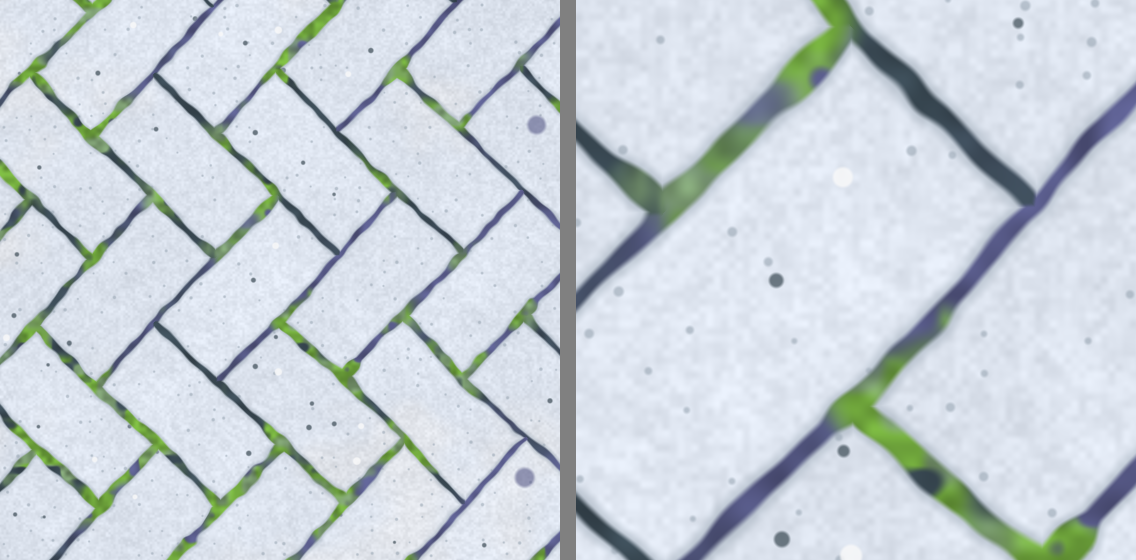
Left: the whole. Right: its middle third, enlarged.
Reproduce this texture procedurally as a Shadertoy shader.

```glsl
// Pale paving bricks in a diagonal 2:1 herringbone with dark, mossy joints.
// The canvas is turned to a unit lattice; each cell finds its brick from the
// diagonal index mod 4, and noise varies joint width, moss, grain and pits.

#define ORIGIN vec2(0.499, 0.431)     // a lattice corner on the canvas
#define STEP vec2(0.1096, 0.1115)     // half diagonal of one lattice cell
#define TILT 0.018                    // small turn of the whole paving
#define WOBBLE 0.07                   // unevenness of the laying
#define JOINT 0.021                   // least half width of a joint
#define MOSS_GROWTH 0.045             // extra half width where moss grows
#define STONE vec3(0.865, 0.892, 0.935)
#define SHADE vec3(0.62, 0.67, 0.72)
#define DARK vec3(0.22, 0.28, 0.32)
#define INDIGO vec3(0.34, 0.35, 0.53)
#define DULL_MOSS vec3(0.46, 0.58, 0.42)
#define BRIGHT_MOSS vec3(0.43, 0.64, 0.23)

float hash(vec2 p) {
    return fract(sin(dot(p, vec2(127.1, 311.7))) * 43758.5);
}

float noise(vec2 p) {
    vec2 i = floor(p), f = fract(p);
    f = f * f * (3.0 - 2.0 * f);
    return mix(mix(hash(i), hash(i + vec2(1, 0)), f.x),
               mix(hash(i + vec2(0, 1)), hash(i + vec2(1, 1)), f.x), f.y);
}

float fbm(vec2 p) {
    return 0.55 * noise(p) + 0.3 * noise(p * 2.1 + 7.3) + 0.15 * noise(p * 4.3 + 3.1);
}

// Lattice axes: x runs down-right, y runs up-right
vec2 toLattice(vec2 uv) {
    vec2 p = uv - ORIGIN;
    float down = TILT * p.x - p.y;
    vec2 g = vec2(p.x - TILT * down, down) / STEP;
    return 0.5 * vec2(g.x + g.y, g.x - g.y);
}

// Distances to the two nearest sides (xy) of the brick around q; id gets its centre
vec2 brickSides(vec2 q, out vec2 id) {
    vec2 cell = floor(q);
    float s = mod(cell.x - cell.y, 4.0);
    bool alongX = s > 0.5 && s < 2.5;
    id = cell + (alongX ? vec2(s < 1.5 ? 1.0 : 0.0, 0.5)
                        : vec2(0.5, s < 0.5 ? 1.0 : 0.0));
    return (alongX ? vec2(1.0, 0.5) : vec2(0.5, 1.0)) - abs(q - id);
}

// Coverage of round spots scattered one per grid cell, kept with a given chance
float spots(vec2 uv, float count, float chance, float radius, float soft) {
    vec2 g = uv * count, cell = floor(g);
    float size = radius * mix(0.5, 1.0, hash(cell + 4.7));
    vec2 centre = cell + 0.3 + 0.4 * vec2(hash(cell + 1.3), hash(cell + 9.1));
    float d = length(g - centre) / count - size;
    return step(hash(cell + 21.7), chance) * (1.0 - smoothstep(-soft, soft, d));
}

void mainImage(out vec4 fragColor, in vec2 fragCoord) {
    vec2 uv = fragCoord / iResolution.y;
    float pixel = 1.0 / iResolution.y;

    // Uneven laying: slow bends plus ragged brick edges
    vec2 q = toLattice(uv);
    q += WOBBLE * (vec2(noise(uv * 6.0), noise(uv * 6.0 + 31.0)) - 0.5);
    q += 0.03 * (vec2(noise(uv * 45.0), noise(uv * 45.0 + 17.0)) - 0.5);

    vec2 id;
    vec2 sides = brickSides(q, id);
    float edge = min(sides.x, sides.y);
    float rising = smoothstep(-0.03, 0.03, sides.y - sides.x);

    // Stone: tone per brick, cloudy patches and fine grain
    float clouds = fbm(uv * 14.0);
    vec3 col = STONE + 0.02 * (hash(id) - 0.5) + 0.05 * (clouds - 0.5);
    col += vec3(0.015, 0.0, -0.02) * smoothstep(0.55, 0.8, fbm(uv * 5.0 + 40.0));
    col += 0.06 * (noise(uv * 230.0) - 0.5) + 0.04 * (noise(uv * 110.0) - 0.5);

    // Pits, pale flecks and a few larger stains
    float soft = max(pixel, 0.0012);
    col = mix(col, SHADE, 0.65 * spots(uv, 46.0, 0.22, 0.003, soft));
    col = mix(col, DARK, 0.7 * spots(uv + 0.37, 19.0, 0.10, 0.005, soft));
    col = mix(col, vec3(0.98), 0.8 * spots(uv + 0.71, 13.0, 0.06, 0.007, soft));
    col = mix(col, INDIGO, 0.6 * spots(uv + 0.13, 6.0, 0.07, 0.018, 0.004));

    // Moss gathers in patches, mostly at lattice corners and to the left
    float corner = 1.0 - smoothstep(0.05, 0.4, length(q - round(q)));
    float growth = fbm(uv * 9.0 + 5.0) + 0.17 * corner - 0.12 * (uv.x - 0.4);
    float moss = smoothstep(0.52, 0.72, growth);

    // Joint with a soft shaded rim
    float width = JOINT + 0.022 * noise(uv * 32.0 + 2.0) + MOSS_GROWTH * moss * noise(uv * 24.0 + 11.0);
    float blur = max(0.014, pixel / length(STEP));
    float fill = 1.0 - smoothstep(-blur, blur, edge - width);
    float rim = 1.0 - smoothstep(0.0, 0.055, edge - width);
    col = mix(col, SHADE, 0.5 * rim);

    // Joint colour: indigo on rising joints to the right, slate elsewhere
    float violet = smoothstep(0.3, 0.65, 0.45 * rising + 0.4 * uv.x + 0.4 * (noise(uv * 12.0) - 0.5));
    vec3 joint = mix(DARK, INDIGO, violet) * (0.8 + 0.4 * noise(uv * 55.0));
    vec3 green = mix(DULL_MOSS, BRIGHT_MOSS, smoothstep(0.3, 0.6, noise(uv * 38.0 + 8.0)));
    green *= 0.8 + 0.4 * noise(uv * 90.0);
    float leafy = moss * smoothstep(0.2, 0.5, noise(uv * 50.0 + 23.0) + 0.2 * corner);
    col = mix(col, mix(joint, green, leafy), fill);

    fragColor = vec4(clamp(col, 0.0, 1.0), 1.0);
}
```
